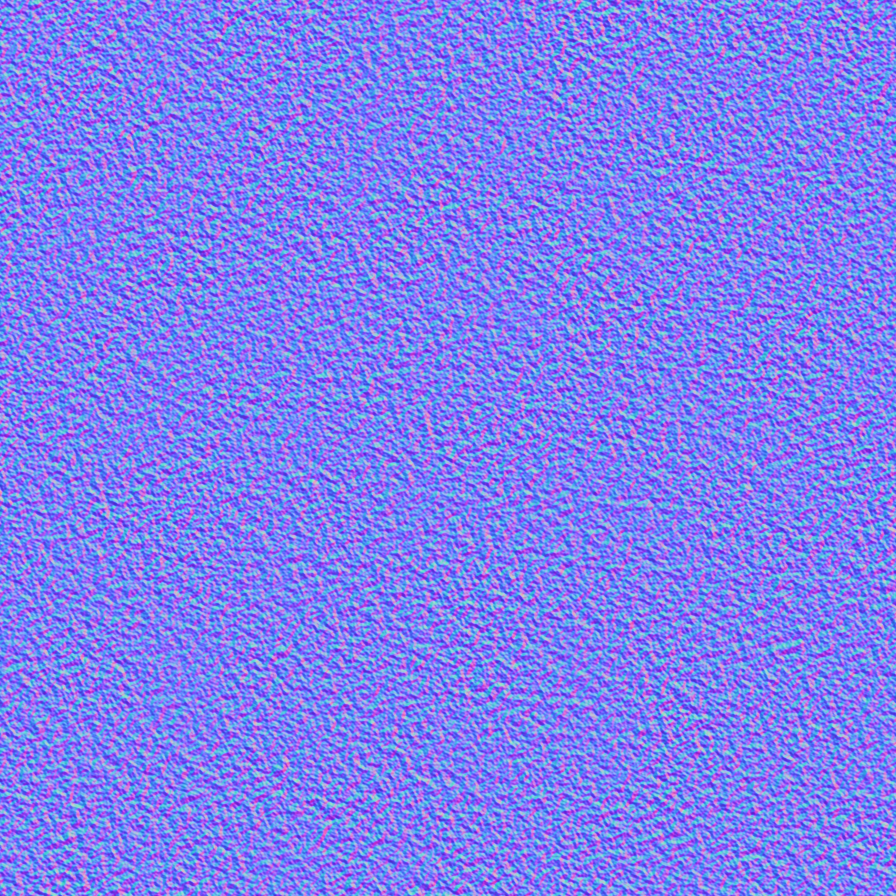
This texture map is drawn by a WebGL 1 fragment shader. Its source:

```glsl
precision highp float;
// Tangent-space normal map of fine rough plaster: three rotated octaves of
// gradient noise form a height field. Its slopes are taken twice: a soft pair
// gives the hue, a sharp pair gives the brightness of the crisp creases.

uniform vec2 u_resolution;

#define GRAIN_CELLS 74.0    // cells of the coarsest octave across the canvas
#define COARSE_SLOPE 0.20   // steepness given by each octave
#define MEDIUM_SLOPE 0.46
#define FINE_SLOPE 0.46
#define SHARP_STEP 0.0009   // half widths of the two slope filters
#define SOFT_STEP 0.0017
#define SOFT_GAIN 1.30      // makes up for the steepness lost by softening
#define SKEW 0.24           // extra steepness of faces turned to the right
#define SKEW_CENTRE 0.15    // keeps the mean slope level
#define PATCH_CELLS 9.0     // broad areas of calmer or rougher grain
#define PATCH_CONTRAST 0.25

float hash(vec2 cell) {
  return fract(sin(dot(cell, vec2(127.1, 311.7))) * 43758.5453);
}

// Offset from a lattice corner projected on its random unit gradient
float cornerRamp(vec2 cell, vec2 offset) {
  float angle = 6.28318 * hash(cell);
  return dot(vec2(cos(angle), sin(angle)), offset);
}

float gradientNoise(vec2 p) {
  vec2 cell = floor(p);
  vec2 f = p - cell;
  vec2 fade = f * f * f * (f * (f * 6.0 - 15.0) + 10.0);
  vec2 right = vec2(1.0, 0.0);
  vec2 up = vec2(0.0, 1.0);
  float low = mix(cornerRamp(cell, f), cornerRamp(cell + right, f - right), fade.x);
  float high = mix(cornerRamp(cell + up, f - up),
                   cornerRamp(cell + 1.0, f - 1.0), fade.x);
  return mix(low, high, fade.y);
}

// Height in canvas units; each octave is divided by its frequency,
// so its weight is a slope
float height(vec2 uv) {
  mat2 turn = mat2(0.8, 0.6, -0.6, 0.8);
  vec3 weights = vec3(COARSE_SLOPE, MEDIUM_SLOPE, FINE_SLOPE);
  float frequency = GRAIN_CELLS;
  float sum = 0.0;
  for (int octave = 0; octave < 3; octave++) {
    uv = turn * uv;
    sum += weights.x * gradientNoise(uv * frequency + 17.3) / frequency;
    weights = weights.yzx;
    frequency *= 1.93;
  }
  return sum;
}

// Packed normal from central differences, steeper on its right-hand faces
vec3 packedNormal(vec2 uv, float halfWidth, float gain) {
  vec2 dx = vec2(halfWidth, 0.0);
  vec2 dy = dx.yx;
  vec2 slope = vec2(height(uv - dx) - height(uv + dx),
                    height(uv - dy) - height(uv + dy));
  slope *= gain / (2.0 * halfWidth);
  slope.x += SKEW * (slope.x * slope.x - SKEW_CENTRE);
  return normalize(vec3(slope, 1.0)) * 0.5 + 0.5;
}

void main() {
  vec2 uv = gl_FragCoord.xy / u_resolution;
  float roughness = 1.0 + PATCH_CONTRAST * gradientNoise(uv * PATCH_CELLS + 5.7);

  vec3 sharp = packedNormal(uv, SHARP_STEP, roughness);
  vec3 soft = packedNormal(uv, SOFT_STEP, roughness * SOFT_GAIN);

  // Soft hue with the brightness of the sharp relief
  vec3 luma = vec3(0.299, 0.587, 0.114);
  vec3 color = soft + dot(sharp - soft, luma);
  gl_FragColor = vec4(clamp(color, 0.0, 1.0), 1.0);
}
```
